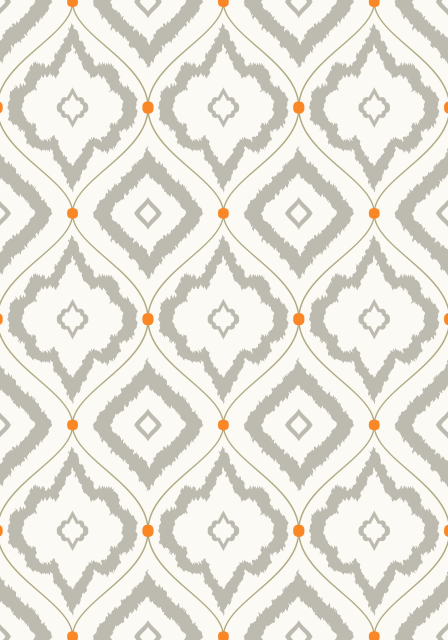
A WebGL 1 fragment shader for this pattern:

```glsl
precision highp float;

uniform vec2 u_resolution;

const float PI = 3.14159;
const vec2 CELL = vec2(1.0, 1.403);

float hash(vec2 v) {
  return fract(sin(dot(v, vec2(127.1, 311.7))) * 4375.85);
}

// One-dimensional cellular noise: pointed threads of random height
float threads(float x, float seed) {
  x *= 68.0;
  float tallest = 0.0;
  for (int i = -1; i <= 1; i++) {
    float id = floor(x) + float(i);
    float tip = id + 0.2 + 0.6 * hash(vec2(id, seed + 40.0));
    float height = 0.25 + 0.75 * hash(vec2(id, seed));
    tallest = max(tallest, height * (1.0 - abs(x - tip) / 1.1));
  }
  return tallest - 0.4;
}

// Ikat edge: vertical threads, with a gentle sideways wobble
vec2 fray(vec2 p, float seed) {
  float side = seed + (p.y > 0.0 ? 0.0 : 9.0);
  p.x += 0.005 * sin(p.y * 71.0 + seed) + 0.003 * sin(p.y * 167.0 + seed * 2.0);
  float height = abs(p.y);
  float pull = 0.05 * threads(p.x, side) + 0.006 * sin(p.x * 47.0 + side);
  return vec2(p.x, height - pull * smoothstep(0.0, 0.12, height));
}

// Spired diamond joined with four round lobes and two side lobes
float medallion(vec2 p) {
  p = abs(p);
  float spire = (p.x / 0.298 + p.y / 0.547 - 1.0) * 0.262;
  float lobe = length(p - vec2(0.21, 0.177)) - 0.105;
  float flank = length(vec2(p.x - 0.307, max(p.y - 0.028, 0.0))) - 0.118;
  return min(spire, min(lobe, flank));
}

// Diamond with soft sides and slightly drawn-out tips
float ogeeDiamond(vec2 p) {
  p = abs(p) / vec2(0.365, 0.436);
  float profile = mix(1.0 - p.y, 0.5 + 0.5 * cos(PI * min(p.y, 1.0)), 0.4);
  return (p.x - profile) * 0.28;
}

float ring(float outer, float inner) {
  return max(outer, -inner);
}

float ogeeLine(vec2 p) {
  float phase = PI * p.y / (0.5 * CELL.y);
  float s = sin(phase);
  float x = 0.25 * (1.0 + cos(phase)) + 0.033 * s * s;
  return abs(p.x - x) / sqrt(1.0 + 1.25 * s * s) - 0.0046;
}

float beads(vec2 p) {
  float wobble = 0.0015 * (sin(p.x * 140.0) + cos(p.y * 117.0));
  float sideBead = length(p - vec2(0.5, 0.0)) - 0.040;
  float endBead = length(p - vec2(0.0, 0.5 * CELL.y)) - 0.036;
  return min(sideBead, endBead) + wobble;
}

vec3 pattern(vec2 p, float blur) {
  p -= vec2(0.481, 3.53);
  vec2 m = mod(p + 0.5 * CELL, CELL) - 0.5 * CELL;
  vec2 d = mod(p, CELL) - 0.5 * CELL;

  // Large frayed bands
  vec2 innerScale = vec2(0.78, 0.73);
  float cloth = ring(medallion(fray(m, 1.0)),
                     medallion(fray(m, 2.0) / innerScale) * 0.75);
  innerScale = vec2(0.69, 0.63);
  cloth = min(cloth, ring(ogeeDiamond(fray(d, 3.0)),
                          ogeeDiamond(fray(d, 4.0) / innerScale) * 0.65));

  // Small clean centres
  cloth = min(cloth, ring(medallion(m / 0.245) * 0.245, medallion(m / 0.165) * 0.165));
  cloth = min(cloth, ring(ogeeDiamond(d / 0.25) * 0.25, ogeeDiamond(d / 0.15) * 0.15));

  vec3 color = vec3(0.99, 0.98, 0.96);
  color = mix(color, vec3(0.74, 0.73, 0.69), smoothstep(blur, -blur, cloth));
  color = mix(color, vec3(0.68, 0.66, 0.50), smoothstep(blur, -blur, ogeeLine(abs(m))));
  return mix(color, vec3(0.98, 0.53, 0.15), smoothstep(blur, -blur, beads(abs(m))));
}

void main() {
  float unit = 4.243 / u_resolution.y;
  vec3 color = vec3(0.0);
  // Four samples smooth the fine threads
  for (int i = 0; i < 4; i++) {
    vec2 offset = vec2(mod(float(i), 2.0), floor(float(i) / 2.0)) * 0.5 - 0.25;
    color += 0.25 * pattern((gl_FragCoord.xy + offset) * unit, 0.4 * unit);
  }
  gl_FragColor = vec4(color, 1.0);
}
```
